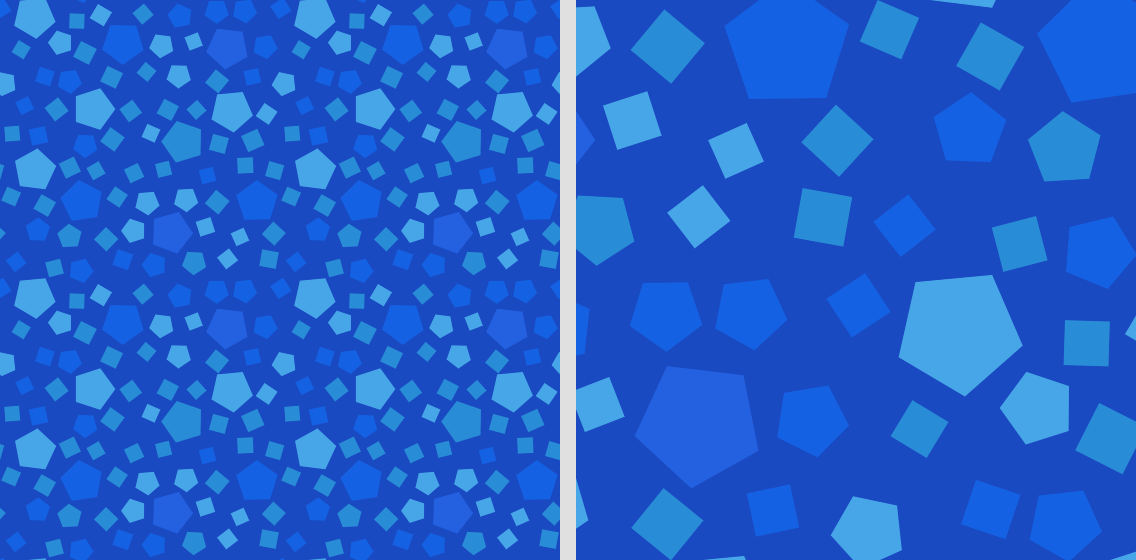
Left: the whole. Right: its middle third, enlarged.
Reproduce this pattern procedurally as a three.js fragment shader.

```glsl
// Blue confetti of large pentagons, small pentagons and squares, tiled 2 x 2.
// Each tile is a sheared, wrapping 8 x 9 cell lattice with jittered seeds;
// two rounds of repulsion spread the seeds so the shapes keep apart.

varying vec2 vUv;

// Lengths are in tiles: 1.0 is one repeat.
const float REPEATS = 2.0;
const vec2 CELLS = vec2(8.0, 9.0);
const float SHEAR_CELLS = 4.0;      // sideways drift over a whole tile
const float JITTER = 0.024;
const float GAP = 0.009;
const float BIG_RADIUS = 0.078;
const float SMALL_RADIUS = 0.0455;
const float SQUARE_MIN = 0.035;
const float SQUARE_MAX = 0.045;
const float SMALL_SHARE = 0.36;     // pentagons among the minor shapes
const float VIOLET_SHARE = 0.1;     // violet among the large shapes

// Upper limits of the blue and teal shares for each kind of shape
const vec2 BIG_MIX = vec2(0.48, 0.78);
const vec2 SMALL_MIX = vec2(0.50, 0.64);
const vec2 SQUARE_MIX = vec2(0.16, 0.71);

const vec3 GROUND = vec3(0.10, 0.29, 0.76);
const vec3 BLUE = vec3(0.08, 0.38, 0.89);
const vec3 VIOLET = vec3(0.14, 0.38, 0.88);
const vec3 TEAL = vec3(0.16, 0.55, 0.84);
const vec3 LIGHT = vec3(0.28, 0.65, 0.91);

const float TAU = 6.2831853;
const float BIG = 0.0;
const float SMALL = 1.0;
const float SQUARE = 2.0;

// Random value per cell, the same in every tile
float cellHash(vec2 cell, float salt) {
  float lap = floor((cell.y + 0.5) / CELLS.y);
  cell += lap * vec2(SHEAR_CELLS, -CELLS.y);
  cell.x -= CELLS.x * floor((cell.x + 0.5) / CELLS.x);
  vec3 p = fract(vec3(cell * 17.0 + salt, salt + 5.0) * vec3(0.1031, 0.1030, 0.0973));
  p += dot(p, p.yzx + 33.33);
  return fract((p.x + p.y) * p.z);
}

// A cell holds a large shape where its rank tops its six neighbours
float shapeKind(vec2 cell) {
  float others = max(cellHash(cell + vec2(1.0, 0.0), 1.0), cellHash(cell - vec2(1.0, 0.0), 1.0));
  others = max(others, max(cellHash(cell + vec2(0.0, 1.0), 1.0), cellHash(cell - vec2(0.0, 1.0), 1.0)));
  others = max(others, max(cellHash(cell + vec2(1.0, -1.0), 1.0), cellHash(cell + vec2(-1.0, 1.0), 1.0)));
  if (cellHash(cell, 1.0) > others) return BIG;
  return cellHash(cell, 2.0) < SMALL_SHARE ? SMALL : SQUARE;
}

// Seed as position, outer radius and kind
vec4 makeSeed(vec2 cell) {
  float kind = shapeKind(cell);
  float radius = mix(SQUARE_MIN, SQUARE_MAX, cellHash(cell, 3.0));
  if (kind == BIG) radius = BIG_RADIUS;
  if (kind == SMALL) radius = SMALL_RADIUS;
  vec2 center = (cell + 0.5 + vec2(cell.y * SHEAR_CELLS / CELLS.y, 0.0)) / CELLS;
  vec2 offset = vec2(cellHash(cell, 4.0), cellHash(cell, 6.0)) * 2.0 - 1.0;
  return vec4(center + JITTER * offset, radius, kind);
}

// Shift that clears an overlap; the smaller shape yields more
vec2 repel(vec4 a, vec4 b) {
  vec2 d = a.xy - b.xy;
  float dist = max(length(d), 0.0001);
  float overlap = max(a.z + b.z + GAP - dist, 0.0);
  return d / dist * overlap * b.z / (a.z + b.z);
}

float polygonDistance(vec2 p, float sides, float radius, float turn) {
  float sector = TAU / sides;
  float angle = atan(p.x, p.y + 0.000001) + turn;
  float fold = angle - sector * floor(angle / sector + 0.5);
  return length(p) * cos(fold) - radius * cos(0.5 * sector);
}

vec3 shapeColor(vec2 cell, float kind) {
  float pick = cellHash(cell, 7.0);
  vec2 limits = kind == BIG ? BIG_MIX : (kind == SMALL ? SMALL_MIX : SQUARE_MIX);
  if (kind == BIG && pick < VIOLET_SHARE) return VIOLET;
  return pick < limits.x ? BLUE : (pick < limits.y ? TEAL : LIGHT);
}

void main() {
  vec2 p = vUv * REPEATS;
  float soft = 0.6 * max(fwidth(p.x), fwidth(p.y));
  float row = floor(p.y * CELLS.y);
  vec2 home = vec2(floor(p.x * CELLS.x - row * SHEAR_CELLS / CELLS.y), row);

  // Jittered seeds around the home cell
  vec4 seeds[49];
  for (int j = 0; j < 7; j++)
    for (int i = 0; i < 7; i++)
      seeds[j * 7 + i] = makeSeed(home + vec2(i, j) - 3.0);

  // First round of repulsion
  vec4 spread[25];
  for (int j = 0; j < 5; j++)
    for (int i = 0; i < 5; i++) {
      vec4 seed = seeds[(j + 1) * 7 + i + 1];
      vec2 shift = vec2(0.0);
      for (int n = 0; n < 3; n++)
        for (int m = 0; m < 3; m++) shift += repel(seed, seeds[(j + n) * 7 + i + m]);
      spread[j * 5 + i] = seed + vec4(shift, 0.0, 0.0);
    }

  // Second round, then paint the nearby shapes
  vec3 color = GROUND;
  for (int j = 0; j < 3; j++)
    for (int i = 0; i < 3; i++) {
      vec4 seed = spread[(j + 1) * 5 + i + 1];
      vec2 shift = vec2(0.0);
      for (int n = 0; n < 3; n++)
        for (int m = 0; m < 3; m++) shift += repel(seed, spread[(j + n) * 5 + i + m]);
      vec2 cell = home + vec2(i, j) - 1.0;
      float sides = seed.w == SQUARE ? 4.0 : 5.0;
      float d = polygonDistance(p - seed.xy - shift, sides, seed.z, TAU * cellHash(cell, 8.0));
      color = mix(color, shapeColor(cell, seed.w), 1.0 - smoothstep(-soft, soft, d));
    }
  gl_FragColor = vec4(color, 1.0);
}
```
